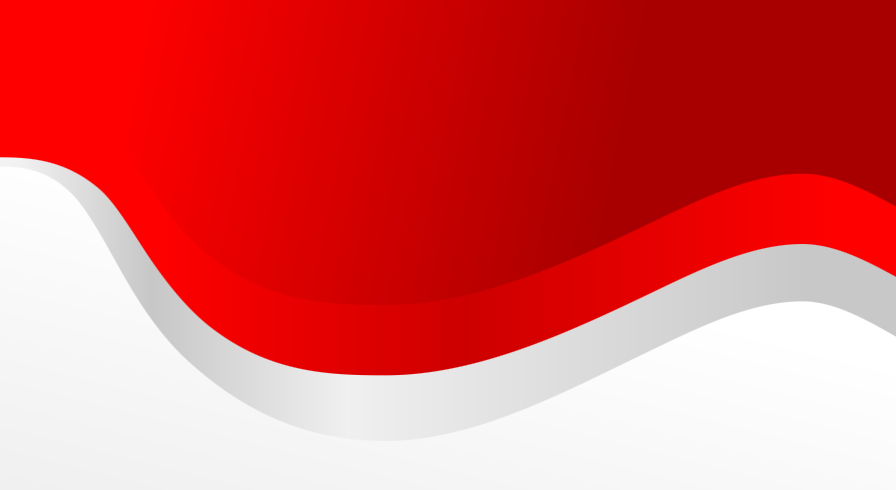
This background is drawn by a Shadertoy shader. Its source:

```glsl
const float WIDTH = 1.829;
const float RED_BAND = 0.1435;
const vec3 BRIGHT_RED = vec3(1.0, 0.0, 0.0);
const vec3 MID_RED = vec3(0.805, 0.0, 0.0);
const vec3 DARK_RED = vec3(0.66, 0.0, 0.0);

// Knots along each wave: position, height, slope
const vec3 UPPER_WAVE[8] = vec3[8](
    vec3(0.0, 0.679, 0.0), vec3(0.202, 0.615, -0.85),
    vec3(0.310, 0.467, -1.45), vec3(0.429, 0.333, -0.78),
    vec3(0.786, 0.234, 0.0), vec3(1.333, 0.404, 0.48),
    vec3(1.638, 0.502, 0.0), vec3(1.829, 0.435, -0.55));
const vec3 LOWER_WAVE[8] = vec3[8](
    vec3(0.0, 0.660, 0.0), vec3(0.143, 0.608, -0.95),
    vec3(0.262, 0.421, -1.70), vec3(0.381, 0.266, -0.92),
    vec3(0.786, 0.100, 0.0), vec3(1.333, 0.287, 0.48),
    vec3(1.638, 0.385, 0.0), vec3(1.829, 0.313, -0.57));

float ramp(float start, float end, float x) {
    return clamp((x - start) / (end - start), 0.0, 1.0);
}

// Cubic Hermite span between two knots
float hermite(vec3 a, vec3 b, float x) {
    float span = b.x - a.x;
    float t = ramp(a.x, b.x, x);
    float s = 1.0 - t;
    return a.y * s * s * (1.0 + 2.0 * t) + b.y * t * t * (3.0 - 2.0 * t)
         + span * t * s * (a.z * s - b.z * t);
}

float waveHeight(vec3 knots[8], float x) {
    float height = knots[0].y;
    for (int i = 0; i < 7; i++) {
        if (x >= knots[i].x) height = hermite(knots[i], knots[i + 1], x);
    }
    return height;
}

// Smooth coverage of the region above a curve
float above(float y, float height) {
    float d = y - height;
    return clamp(0.5 + d / max(fwidth(d), 1e-5), 0.0, 1.0);
}

vec3 paper(vec2 p) {
    return vec3(mix(0.94, 1.0, clamp(1.4 * p.y + 0.35 * p.x, 0.0, 1.0)));
}

vec3 silver(float x) {
    float shade = mix(0.95, 0.78, ramp(0.03, 0.31, x));
    shade = mix(shade, 0.94, ramp(0.31, 0.71, x));
    return vec3(mix(shade, 0.785, ramp(0.71, 1.64, x)));
}

vec3 redBand(float x) {
    vec3 color = mix(BRIGHT_RED, MID_RED, ramp(0.31, 0.95, x));
    return mix(color, BRIGHT_RED, ramp(0.95, 1.72, x));
}

vec3 redField(vec2 p) {
    float across = p.x + 0.2 * (1.0 - p.y);
    return mix(BRIGHT_RED, DARK_RED, ramp(0.286, 1.32, across));
}

void mainImage(out vec4 fragColor, in vec2 fragCoord) {
    vec2 p = fragCoord / iResolution.xy * vec2(WIDTH, 1.0);
    float upper = waveHeight(UPPER_WAVE, p.x);
    float lower = waveHeight(LOWER_WAVE, p.x);

    // Layers from the bottom sheet to the top field
    vec3 color = paper(p);
    color = mix(color, silver(p.x), above(p.y, lower));
    color = mix(color, redBand(p.x), above(p.y, upper));
    color = mix(color, redField(p), above(p.y, upper + RED_BAND));
    fragColor = vec4(color, 1.0);
}
```
